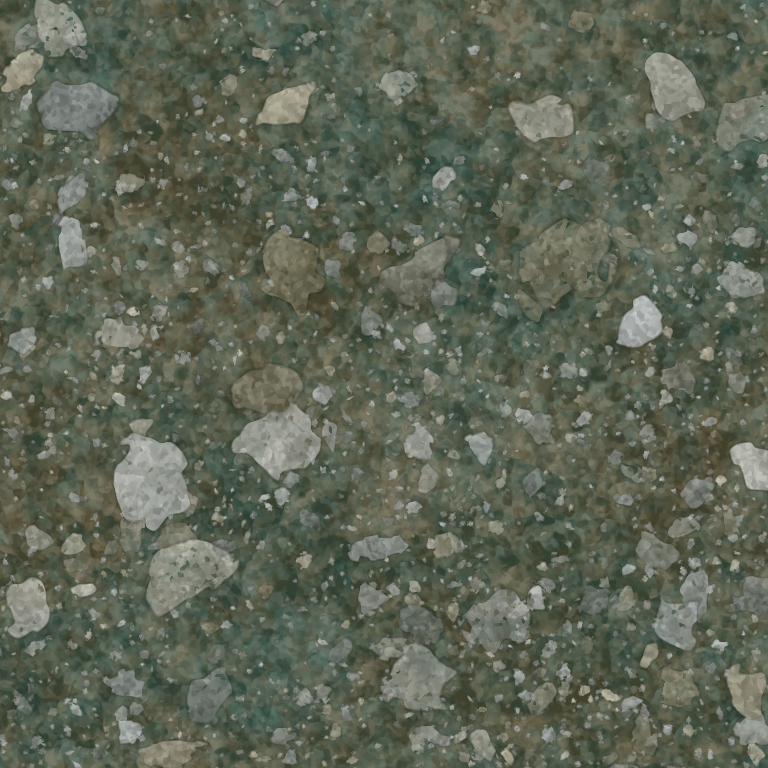
Write a WebGL 2 fragment shader that draws this texture.

```glsl
#version 300 es
precision highp float;
// Mossy ground strewn with pale, angular stones. Layers of smooth cellular
// noise make the moss; scattered rounded polygons in four sizes, clustered
// by slow sine waves, make the grit, pebbles and stones.

#define MOSS_DARK vec3(0.215, 0.255, 0.190)
#define MOSS_LIGHT vec3(0.455, 0.480, 0.410)
#define STONE_DULL vec3(0.430, 0.450, 0.400)
#define STONE_PALE vec3(0.680, 0.695, 0.665)
#define STONE_WARM vec3(0.035, 0.000, -0.045)
#define STONE_COOL vec3(-0.010, -0.005, 0.025)
#define MOSS_CONTRAST 1.9
#define EDGE_SOFTNESS 0.0020
#define EDGE_ROUGHNESS 0.50
#define LIGHT_DIR vec2(-0.45, 0.89)
#define SIDES 6

const float TAU = 6.2831853;

uniform vec2 u_resolution;
out vec4 fragColor;

// Three random values per cell
vec3 hash3(vec2 cell, float seed) {
    uvec3 v = uvec3(ivec3(vec3(cell, seed)) + 4096);
    v = v * 1664525u + 1013904223u;
    v.x += v.y * v.z; v.y += v.z * v.x; v.z += v.x * v.y;
    v ^= v >> 16u;
    v.x += v.y * v.z; v.y += v.z * v.x; v.z += v.x * v.y;
    return vec3(v >> 8u) / 16777216.0;
}

// Cellular noise: random cell values blended by distance to jittered centres
vec3 cellNoise(vec2 p, float seed) {
    vec2 base = floor(p);
    vec3 sum = vec3(0.0);
    float total = 0.0;
    for (int y = -1; y <= 1; y++)
    for (int x = -1; x <= 1; x++) {
        vec2 cell = base + vec2(x, y);
        vec2 d = p - cell - hash3(cell, seed).xy;
        float weight = exp(-9.0 * dot(d, d));
        sum += weight * hash3(cell, seed + 1.0);
        total += weight;
    }
    return sum / total;
}

// Slow variation of how densely stones lie
float clustering(vec2 uv) {
    float wave = sin(uv.x * 9.0 + 2.0 * sin(uv.y * 7.0)) * sin(uv.y * 11.0 + 1.5 * sin(uv.x * 8.0 + 1.0));
    return 1.0 + 0.45 * wave - 0.5 * smoothstep(0.6, 1.0, uv.y);
}

// Rounded irregular polygon, value 1 on its outline
float polygon(vec2 d, vec2 cell, float seed) {
    float sum = 1e-6;
    for (int i = 0; i < SIDES; i++) {
        vec3 r = hash3(cell, seed + float(i));
        float angle = (float(i) + 0.75 * r.x) * TAU / float(SIDES);
        float reach = mix(0.68, 1.12, r.y);
        sum += pow(max(dot(d, vec2(cos(angle), sin(angle))) / reach, 0.0), 8.0);
    }
    return pow(sum, 0.125);
}

// Scatter one size of stones over the colour so far
void addStones(inout vec3 color, vec2 uv, float perSide, float share, float seed, vec3 grain) {
    vec2 p = uv * perSide;
    vec2 base = floor(p);
    vec3 wobble = cellNoise(p * 5.0, seed + 20.0) - 0.5;
    float edge = max(EDGE_SOFTNESS, 1.0 / u_resolution.y);
    for (int y = -1; y <= 1; y++)
    for (int x = -1; x <= 1; x++) {
        vec2 cell = base + vec2(x, y);
        vec3 place = hash3(cell, seed);
        if (place.z > share * clustering(cell / perSide)) continue;
        vec3 form = hash3(cell, seed + 1.0);
        vec3 look = hash3(cell, seed + 2.0);

        // Shape: size, turn and stretch
        float radius = mix(0.20, 0.42, form.x * form.x);
        float turn = form.y * TAU;
        float stretch = sqrt(mix(1.0, 2.1, form.z * form.z));
        vec2 offset = (p - cell - 0.2 - 0.6 * place.xy) / radius;
        vec2 d = mat2(cos(turn), -sin(turn), sin(turn), cos(turn)) * offset;
        d = d * vec2(1.0 / stretch, stretch) + wobble.xy * EDGE_ROUGHNESS;
        float dist = (polygon(d, cell, seed + 3.0) - 1.0) * radius / perSide;
        float cover = 1.0 - smoothstep(-edge, edge, dist);

        // Surface: tint, mottling and a lit upper side
        vec3 stone = mix(STONE_DULL, STONE_PALE, look.x);
        stone += mix(STONE_COOL, STONE_WARM, look.y * look.y);
        stone += 0.16 * (grain.x - 0.5) + 0.12 * wobble.z;
        stone += 0.035 * clamp(dot(offset, LIGHT_DIR), -1.2, 1.2);
        float bare = mix(0.55, 1.0, look.z) * smoothstep(0.02, 0.30, grain.y + 0.25 * look.z);

        // Contact shadow, then the stone itself
        float shadow = 1.0 - smoothstep(0.0, 0.10 * radius / perSide + edge, dist);
        color *= 1.0 - 0.16 * shadow * (1.0 - cover);
        color = mix(color, stone, cover * bare);
    }
}

void main() {
    vec2 uv = gl_FragCoord.xy / u_resolution.y;

    // Moss: broad patches, clumps and fine blades
    vec3 broad = cellNoise(uv * 6.0, 100.0) - 0.5;
    vec3 clump = cellNoise(uv * 34.0, 110.0) - 0.5;
    vec3 tuft = cellNoise(uv * 82.0 + clump.xy, 120.0) - 0.5;
    vec3 grain = cellNoise(uv * 165.0 + tuft.xy, 130.0);
    float tone = 0.16 * broad.x + 0.25 * clump.x + 0.30 * tuft.x + 0.22 * (grain.z - 0.5);
    vec3 color = mix(MOSS_DARK, MOSS_LIGHT, clamp(0.47 + MOSS_CONTRAST * tone, 0.0, 1.0));
    color += vec3(0.05, 0.0, -0.02) * (broad.y + clump.y + tuft.y);

    // Grit to stones, small ones first
    addStones(color, uv, 84.0, 0.30, 200.0, grain);
    addStones(color, uv, 36.0, 0.32, 300.0, grain);
    addStones(color, uv, 15.0, 0.34, 400.0, grain);
    addStones(color, uv, 6.5, 0.36, 500.0, grain);

    fragColor = vec4(clamp(color, 0.0, 1.0), 1.0);
}
```
